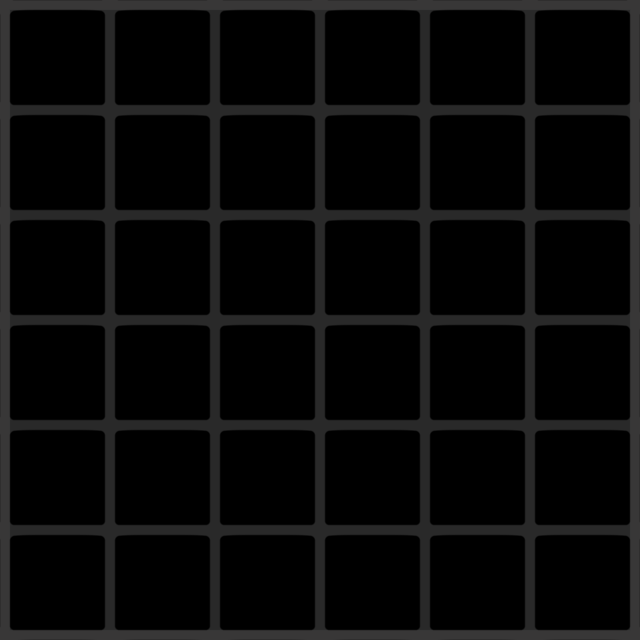
Reproduce this pattern procedurally as a Shadertoy shader.

```glsl
#define CELLS 6.0
#define GAP 0.015625
#define CORNER 0.0065
#define TOP_BOW 0.0022
#define EDGE_SOFTNESS 0.0016
#define TILE_COLOR vec3(0.0)
#define GROUT_COLOR vec3(0.16)
#define FRAME_COLOR vec3(0.218, 0.214, 0.214)

float roundedBox(vec2 p, vec2 halfSize, float radius) {
    vec2 q = abs(p) - halfSize + radius;
    return length(max(q, 0.0)) + min(max(q.x, q.y), 0.0) - radius;
}

// Coverage of the inside of a shape from its signed distance
float coverage(float dist, float softness) {
    return 1.0 - smoothstep(-softness, softness, dist);
}

void mainImage(out vec4 fragColor, in vec2 fragCoord) {
    vec2 uv = fragCoord / iResolution.xy;
    float pixel = 1.0 / min(iResolution.x, iResolution.y);

    // Grid of cells centred between equal outer margins
    float pitch = (1.0 - GAP) / CELLS;
    vec2 p = (fract((uv - 0.5 * GAP) / pitch) - 0.5) * pitch;
    float halfTile = 0.5 * (pitch - GAP);

    // Tile with rounded corners and a top edge that dips at its ends
    float across = abs(p.x) / halfTile;
    float bow = TOP_BOW * pow(across, 6.0) * smoothstep(0.0, halfTile, p.y);
    float tileDist = roundedBox(p + vec2(0.0, bow), vec2(halfTile), CORNER);
    float tile = coverage(tileDist, max(EDGE_SOFTNESS, 0.75 * pixel));

    // Lighter frame around the darker grout
    vec2 fromCentre = abs(uv - 0.5);
    float innerDist = max(fromCentre.x, fromCentre.y) - (0.5 - GAP);
    float inner = coverage(innerDist, 0.75 * pixel);

    vec3 color = mix(FRAME_COLOR, GROUT_COLOR, inner);
    color = mix(color, TILE_COLOR, tile);
    fragColor = vec4(color, 1.0);
}
```
